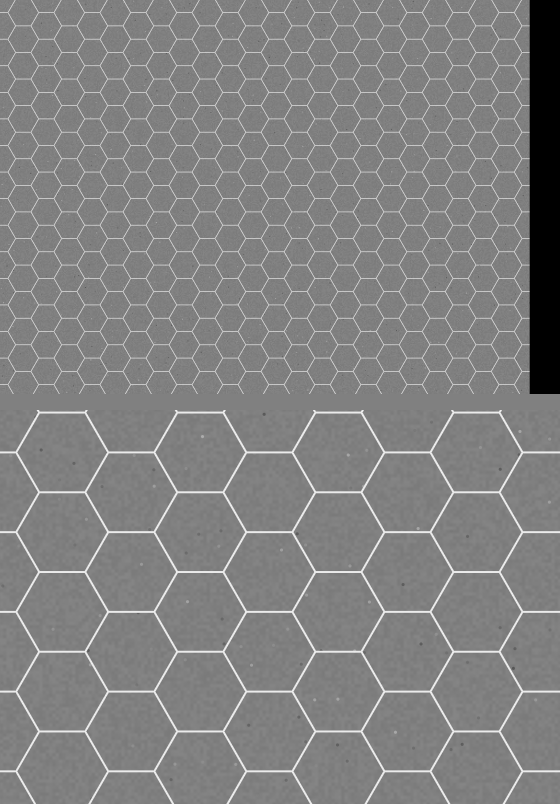
Top: the whole. Bottom: its middle third, enlarged.
A WebGL 1 fragment shader for this pattern:

```glsl
precision highp float;
// Thin pale honeycomb outlines on speckled grey, with a plain black strip at the right.

uniform vec2 u_resolution;

// Lengths are fractions of the canvas height.
const float HEX_HEIGHT = 0.06745;                // between two flat sides
const vec2  HEX_ORIGIN = vec2(0.0007, 0.9343);   // centre of one hexagon
const float LINE_WIDTH = 0.00167;
const float STRIP_LEFT = 1.3444;

const vec3  GROUND_COLOR = vec3(0.50);
const vec3  LINE_COLOR   = vec3(0.92);
const vec3  STRIP_COLOR  = vec3(0.0);

const float GRAIN_CELLS    = 360.0;
const float GRAIN_STRENGTH = 0.045;
const float SPECK_CELLS    = 72.0;
const float SPECK_SHARE    = 0.16;               // part of the cells holding a speck
const float SPECK_RADIUS   = 0.0013;
const float SPECK_STRENGTH = 0.16;

float hash(vec2 p) {
  vec3 q = fract(vec3(p.xyx) * 0.1031);
  q += dot(q, q.yzx + 33.33);
  return fract((q.x + q.y) * q.z);
}

float valueNoise(vec2 p) {
  vec2 cell = floor(p);
  vec2 f = fract(p);
  f = f * f * (3.0 - 2.0 * f);
  float low  = mix(hash(cell), hash(cell + vec2(1.0, 0.0)), f.x);
  float high = mix(hash(cell + vec2(0.0, 1.0)), hash(cell + 1.0), f.x);
  return mix(low, high, f.y);
}

// Distance to the nearest side of a flat-topped hexagon grid.
float hexEdgeDistance(vec2 p) {
  vec2 period = HEX_HEIGHT * vec2(sqrt(3.0), 1.0);
  vec2 halfPeriod = 0.5 * period;
  vec2 a = mod(p + halfPeriod, period) - halfPeriod;
  vec2 b = mod(p, period) - halfPeriod;
  vec2 q = abs(dot(a, a) < dot(b, b) ? a : b);
  return 0.5 * HEX_HEIGHT - max(q.y, dot(q, vec2(0.5 * sqrt(3.0), 0.5)));
}

// Share of a pixel-wide box covered by a line at the given distance.
float lineCoverage(float dist, float width, float pixel) {
  float near = max(dist - 0.5 * pixel, -0.5 * width);
  float far  = min(dist + 0.5 * pixel, 0.5 * width);
  return max(far - near, 0.0) / pixel;
}

// Sparse dark and light dots, one at most in each cell.
float specks(vec2 p, float pixel) {
  vec2 cell = floor(p * SPECK_CELLS);
  vec2 offset = 0.2 + 0.6 * vec2(hash(cell + 17.0), hash(cell + 59.0));
  float dist = length(p - (cell + offset) / SPECK_CELLS);
  float dot_ = clamp((SPECK_RADIUS - dist) / pixel + 0.5, 0.0, 1.0);
  float present = step(hash(cell + 101.0), SPECK_SHARE);
  float tone = mix(-1.0, 1.0, hash(cell + 143.0));
  return dot_ * present * tone;
}

void main() {
  float pixel = 1.0 / u_resolution.y;
  vec2 p = gl_FragCoord.xy * pixel;

  // Grainy ground
  float grain = valueNoise(p * GRAIN_CELLS) - 0.5;
  vec3 color = GROUND_COLOR + GRAIN_STRENGTH * grain;
  color += SPECK_STRENGTH * specks(p, pixel);

  // Honeycomb outlines
  float edge = hexEdgeDistance(p - HEX_ORIGIN);
  color = mix(color, LINE_COLOR, lineCoverage(edge, LINE_WIDTH, pixel));

  // Black strip
  float strip = clamp((p.x - STRIP_LEFT) / pixel + 0.5, 0.0, 1.0);
  color = mix(color, STRIP_COLOR, strip);

  gl_FragColor = vec4(color, 1.0);
}
```
